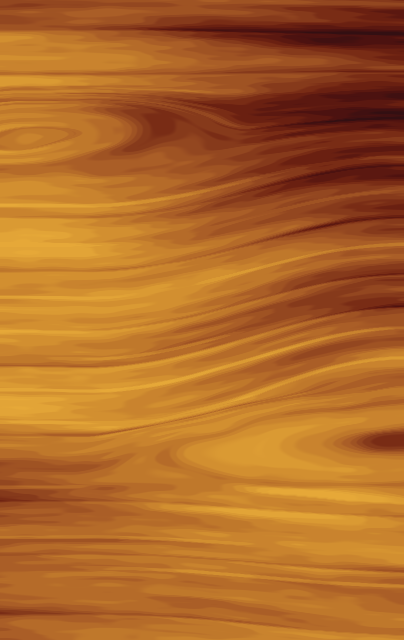
Give the GLSL for this texture, as a WebGL 1 fragment shader.

```glsl
precision highp float;
// Polished wood: long amber and red-brown grain sweeping around two knots.
// A bent grain coordinate feeds stretched noise and fine veins; the resulting
// tone is lit unevenly, softly stepped and mapped to a colour ramp.
uniform vec2 u_resolution;

#define BRIGHTNESS 0.22
#define GRAIN_CONTRAST 1.0
#define VEIN_DEPTH 1.7
#define VEIN_COUNT 11
#define GLINT_COUNT 9
#define GLINT_GAIN 1.0
#define TONE_STEPS 2.2
#define EDGE_SOFTNESS 0.22

float hash(vec2 p) {
  vec3 q = fract(vec3(p.xyx) * 0.1031);
  q += dot(q, q.yzx + 33.33);
  return fract((q.x + q.y) * q.z);
}

float noise(vec2 p) {
  vec2 i = floor(p), f = fract(p);
  f = f * f * (3.0 - 2.0 * f);
  return mix(mix(hash(i), hash(i + vec2(1.0, 0.0)), f.x),
             mix(hash(i + vec2(0.0, 1.0)), hash(i + 1.0), f.x), f.y);
}

// Noise centred on zero
float wave(vec2 p) { return noise(p) - 0.5; }

// Elliptical distance from a knot whose long axis is tilted
float knotRadius(vec2 p, vec2 centre, vec2 size, float tilt) {
  vec2 d = p - centre;
  d.y -= tilt * d.x;
  d = abs(d / size);
  return pow(pow(d.x, 1.7) + pow(d.y, 1.7), 1.0 / 1.7);
}

// Grain height: flat on the left, rising or sinking toward the right
float sweep(vec2 p) {
  float rise = -0.01 + 0.085 * smoothstep(0.06, 0.27, p.y)
             + 0.03 * smoothstep(0.35, 0.55, p.y)
             - 0.13 * smoothstep(0.57, 0.8, p.y);
  return p.y + rise * smoothstep(0.2, 1.05, p.x)
       + 0.014 * wave(p * vec2(2.3, 5.0) + 3.0);
}

// Broad light: bright left middle, dark upper right
float lighting(vec2 p) {
  float left = 3.4 + 1.4 * smoothstep(0.02, 0.1, p.y)
             + 1.1 * smoothstep(0.15, 0.42, p.y)
             - 2.5 * smoothstep(0.6, 0.77, p.y);
  float right = 1.5 + 3.2 * smoothstep(0.18, 0.68, p.y);
  float glow = 3.6 * p.x * (1.0 - p.x) * smoothstep(0.58, 0.74, p.y);
  return mix(left, right, smoothstep(0.05, 1.0, p.x)) + glow;
}

// Layered noise stretched along the grain
float grain(float x, float g) {
  return 1.5 * wave(vec2(x * 1.2, g * 18.0))
       + 1.7 * wave(vec2(x * 1.8 + 7.0, g * 52.0))
       + 1.1 * wave(vec2(x * 4.0 + 19.0, g * 110.0))
       + 0.5 * wave(vec2(x * 15.0 + 31.0, g * 170.0));
}

// Dark veins, crisp on the lower side and fading upward
float veins(float x, float g) {
  float sum = 0.0;
  for (int i = 0; i < VEIN_COUNT; i++) {
    float k = float(i);
    float d = (k + 0.25 + 0.5 * hash(vec2(k, 4.0))) / float(VEIN_COUNT) - g;
    float body = exp(-max(d, 0.0) * 130.0) * smoothstep(-0.004, 0.001, d);
    sum += body * (0.3 + 0.9 * noise(vec2(x * 2.0, k * 5.3)));
  }
  return sum;
}

// Thin pale streaks that come and go along their length
float glints(float x, float g) {
  float sum = 0.0;
  for (int i = 0; i < GLINT_COUNT; i++) {
    float k = float(i);
    float d = abs(g - 0.28 - 0.075 * (k + 0.8 * hash(vec2(k, 9.0))));
    float strength = smoothstep(0.25, 0.65, noise(vec2(x * 2.5, k * 3.7 + 40.0)));
    sum += strength * (1.0 - smoothstep(0.0012, 0.004, d));
  }
  return sum;
}

// Ramp from near-black red to golden amber, one unit per colour
vec3 woodColor(float tone) {
  vec3 c = vec3(0.20, 0.06, 0.07);
  c = mix(c, vec3(0.31, 0.07, 0.06), clamp(tone, 0.0, 1.0));
  c = mix(c, vec3(0.44, 0.14, 0.07), clamp(tone - 1.0, 0.0, 1.0));
  c = mix(c, vec3(0.56, 0.26, 0.12), clamp(tone - 2.0, 0.0, 1.0));
  c = mix(c, vec3(0.66, 0.36, 0.15), clamp(tone - 3.0, 0.0, 1.0));
  c = mix(c, vec3(0.75, 0.47, 0.17), clamp(tone - 4.0, 0.0, 1.0));
  c = mix(c, vec3(0.83, 0.57, 0.19), clamp(tone - 5.0, 0.0, 1.0));
  return mix(c, vec3(0.90, 0.66, 0.22), clamp(tone - 6.0, 0.0, 1.0));
}

void main() {
  vec2 p = gl_FragCoord.xy / u_resolution;
  p.y = 1.0 - p.y;
  vec2 bent = p + vec2(0.05, 0.008) * wave(p * vec2(7.0, 22.0));

  // Bend the grain into rings near each knot
  float upper = knotRadius(bent, vec2(0.06, 0.215), vec2(0.4, 0.056), -0.06);
  float lower = knotRadius(bent, vec2(1.0, 0.69), vec2(0.58, 0.066), -0.043);
  float g = sweep(p);
  g = mix(0.215 + 0.06 * upper, g, smoothstep(0.7, 1.5, upper));
  g = mix(0.7 + 0.06 * lower, g, smoothstep(0.7, 1.5, lower));

  // Light, grain, veins and the tint of the knots
  float tone = lighting(p) + BRIGHTNESS + GRAIN_CONTRAST * grain(p.x, g);
  tone += GLINT_GAIN * glints(p.x, g) - VEIN_DEPTH * veins(p.x, g);
  tone += 0.6 * (1.0 - smoothstep(0.3, 0.7, upper));
  tone -= 1.3 * exp(-pow((upper - 0.85) / 0.18, 2.0)) * smoothstep(0.15, 0.35, p.x);
  tone += 0.6 * exp(-pow((lower - 0.65) / 0.2, 2.0));
  tone -= 2.2 * (1.0 - smoothstep(0.05, 0.45, lower));
  tone -= 0.9 * exp(-pow((lower - 1.0) / 0.07, 2.0));

  // Soft steps give the flat, painterly patches
  float level = tone * TONE_STEPS;
  float blend = smoothstep(0.5 - EDGE_SOFTNESS, 0.5 + EDGE_SOFTNESS, fract(level));
  gl_FragColor = vec4(woodColor((floor(level) + blend) / TONE_STEPS), 1.0);
}
```
